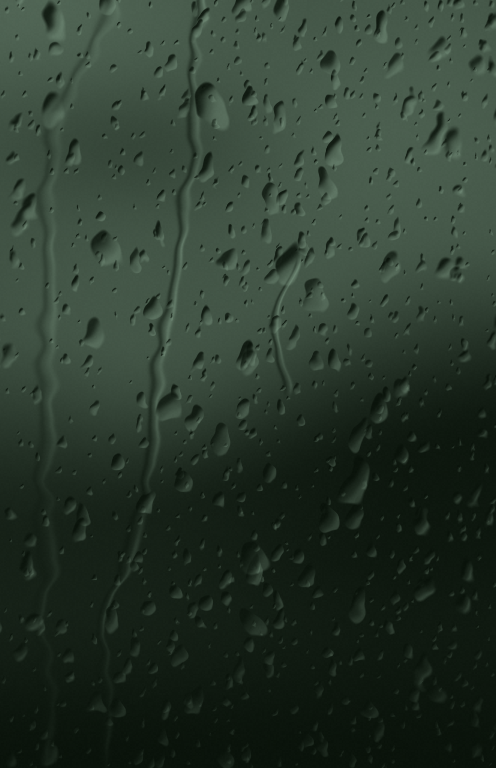
This texture is drawn by a WebGL 1 fragment shader. Its source:

```glsl
precision highp float;
uniform vec2 u_resolution;

float hash(vec2 p) {
  vec3 q = fract(p.xyx * vec3(0.1031, 0.1030, 0.0973));
  q += dot(q, q.yzx + 33.33);
  return fract((q.x + q.y) * q.z);
}

vec2 hash2(vec2 p) {
  return vec2(hash(p), hash(p + 71.7));
}

float noise(vec2 p) {
  vec2 i = floor(p), f = fract(p);
  f = f * f * (3.0 - 2.0 * f);
  return mix(mix(hash(i), hash(i + vec2(1, 0)), f.x),
             mix(hash(i + vec2(0, 1)), hash(i + vec2(1, 1)), f.x), f.y);
}

// Soft elliptical spot of light or shade
float spot(vec2 p, vec2 centre, vec2 radius) {
  vec2 q = (p - centre) / radius;
  return exp(-dot(q, q));
}

// Out-of-focus scene behind the glass, as a tone from 0 to 1
float backdrop(vec2 p) {
  float edge = p.y - 0.43 - 0.12 * smoothstep(0.1, 0.6, p.x);
  edge += 0.08 * (noise(p * 4.0 + 3.0) - 0.5);
  float light = 0.645 + 0.08 * (noise(p * 5.0 + 9.0) - 0.5);
  light += 0.17 * spot(p, vec2(0.05, 1.0), vec2(0.25, 0.13));
  light += 0.11 * spot(p, vec2(0.53, 0.82), vec2(0.22, 0.16));
  light += 0.05 * spot(p, vec2(0.06, 0.62), vec2(0.14, 0.12));
  light -= 0.17 * spot(p, vec2(0.19, 0.81), vec2(0.17, 0.08));
  float dark = 0.01 + 0.14 * smoothstep(0.0, 0.22, p.y);
  dark -= 0.10 * smoothstep(0.15, 0.55, p.x) * smoothstep(0.0, 0.3, p.y);
  return mix(dark, light, smoothstep(-0.14, 0.14, edge));
}

// Water bends the light: dark towards the upper left, bright at the lower right
float refraction(float tone, float slope) {
  float body = mix(tone * 0.1, tone * 0.86 + 0.17, smoothstep(-0.55, 0.25, slope));
  return body + 0.3 * smoothstep(0.15, 0.7, slope) * (1.0 - 0.4 * tone);
}

// One layer of scattered, hanging, uneven drops
float addDrops(float tone, vec2 p, float cell, float size, float chance, float blur) {
  float scene = tone;
  vec2 base = floor(p / cell);
  for (int j = -1; j <= 1; j++) {
    for (int i = -1; i <= 1; i++) {
      vec2 id = base + vec2(float(i), float(j));
      vec2 seed = id + cell * 913.0;
      vec2 place = hash2(seed), form = hash2(seed + 23.0);
      float r = size * mix(0.45, 1.0, form.y);
      vec2 q = (p - (id + 0.1 + 0.8 * place) * cell) / r;
      q.x += q.y * (form.x - 0.6) * 0.6;
      q.y *= mix(0.42, 0.9, hash(seed + 41.0));
      q.x *= 1.0 + 0.25 * clamp(q.y, -1.0, 1.0);
      vec2 w = p / r * 0.7 + place * 50.0;
      q += 0.75 * (vec2(noise(w), noise(w + 19.0)) - 0.5);
      float soft = max(blur, 0.8 / (r * u_resolution.y));
      float mask = 1.0 - smoothstep(1.0 - soft, 1.0 + soft, length(q));
      float crowd = chance * mix(0.6, 1.0, smoothstep(0.08, 0.3, id.x * cell));
      crowd *= 1.0 - 0.6 * step(0.09, cell) * step(id.y * cell, 0.42);
      mask *= step(hash(seed + 67.0), crowd) * mix(0.75, 1.0, place.x);
      mask *= mix(0.5, 1.0, smoothstep(0.03, 0.3, p.y));
      float water = refraction(scene, dot(q, vec2(0.6, -0.7)));
      tone = mix(tone, water, mask);
    }
  }
  return tone;
}

// A thin trail of water, with x as the offset from its centre line
float addTrail(float tone, float x, float y, float width, float strength) {
  float q = x / (width * mix(0.6, 1.3, noise(vec2(y * 38.0, 5.0))));
  float body = exp(-q * q);
  float rim = exp(-5.0 * (q - 0.75) * (q - 0.75));
  float shadow = exp(-3.0 * (q + 0.8) * (q + 0.8));
  float gleam = mix(0.4, 1.3, noise(vec2(y * 25.0, 31.0)));
  return tone + strength * (0.04 * body + 0.25 * gleam * rim - 0.5 * tone * shadow);
}

void main() {
  vec2 p = gl_FragCoord.xy / u_resolution.y;
  float x = p.x, y = p.y;
  float tone = backdrop(p);

  // Sharp in the middle, blurred towards both sides
  float blur = 0.10 + 0.28 * smoothstep(0.14, 0.36, abs(x - 0.31));

  // Rivulets: long central, soft left, short right
  float wiggle = 0.020 * (noise(vec2(y * 11.0, 2.0)) - 0.5)
               + 0.010 * (noise(vec2(y * 40.0, 8.0)) - 0.5);
  float central = 0.135 + 0.065 * smoothstep(0.16, 0.4, y)
                + 0.06 * smoothstep(0.4, 0.86, y) + wiggle;
  float left = 0.055 + 0.02 * y + 0.07 * smoothstep(0.8, 1.0, y)
             + 1.6 * wiggle * (1.0 - 0.5 * y);
  float right = 0.36 + 0.032 * smoothstep(0.59, 0.67, y)
              + 0.016 * (1.0 - smoothstep(0.49, 0.57, y)) + 0.5 * wiggle;
  tone = addTrail(tone, x - central, y, 0.0065, mix(0.3, 1.0, smoothstep(0.05, 0.35, y)));
  tone = addTrail(tone, x - left, y, 0.009, mix(0.25, 0.55, smoothstep(0.1, 0.45, y)));
  float span = smoothstep(0.48, 0.50, y) * (1.0 - smoothstep(0.65, 0.67, y));
  tone = addTrail(tone, x - right, y, 0.0040, span);

  // Drops from fine spray to heavy beads
  tone = addDrops(tone, p, 0.018, 0.0034, 0.40, blur + 0.1);
  tone = addDrops(tone, p, 0.034, 0.0070, 0.55, blur + 0.05);
  tone = addDrops(tone, p, 0.056, 0.0115, 0.55, blur);
  tone = addDrops(tone, p, 0.100, 0.0180, 0.50, blur);

  // Fine film grain
  tone += 0.025 * (hash(floor(p * 512.0)) - 0.5);
  vec3 deepGreen = vec3(0.035, 0.07, 0.038);
  vec3 paleGreen = vec3(0.37, 0.46, 0.39);
  gl_FragColor = vec4(mix(deepGreen, paleGreen, clamp(tone, 0.0, 1.3)), 1.0);
}
```
